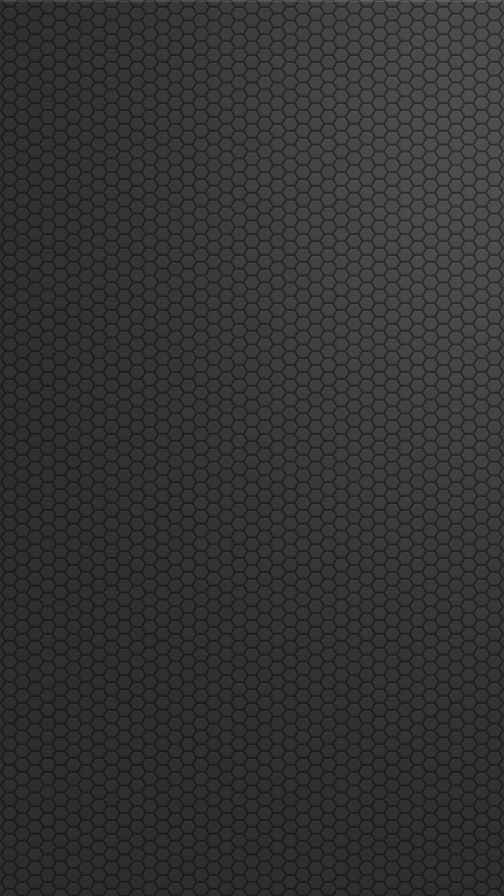
Reproduce this pattern procedurally as a Shadertoy shader.

```glsl
// Dark sheet of small flat-topped hexagonal tiles with recessed grooves.
// Two offset rectangular grids give the nearest tile; its edge distance shapes
// the groove and bevel, and a soft glow from the upper right lights the sheet.

const vec2 TILE_COUNT = vec2(39.5, 65.0);   // columns across, rows down
const vec2 HEX_PERIOD = vec2(1.7320508, 1.0);
const vec2 SLANT_NORMAL = vec2(0.8660254, 0.5);
const float GROOVE_HALF_WIDTH = 0.065;
const float BEVEL_WIDTH = 0.12;

float hash(vec2 p) {
    return fract(sin(dot(p, vec2(12.9898, 78.233))) * 43758.5453);
}

// Offset from the centre of the nearest hexagon
vec2 hexLocal(vec2 p) {
    vec2 a = mod(p, HEX_PERIOD) - 0.5 * HEX_PERIOD;
    vec2 b = mod(p - 0.5 * HEX_PERIOD, HEX_PERIOD) - 0.5 * HEX_PERIOD;
    return dot(a, a) < dot(b, b) ? a : b;
}

// Outward normal of the nearest side in xy, distance to that side in z
vec3 hexEdge(vec2 local) {
    vec2 q = abs(local);
    float slant = dot(q, SLANT_NORMAL);
    vec2 normal = q.y > slant ? vec2(0.0, 1.0) : SLANT_NORMAL;
    vec2 side = vec2(local.x < 0.0 ? -1.0 : 1.0, local.y < 0.0 ? -1.0 : 1.0);
    return vec3(normal * side, 0.5 - max(q.y, slant));
}

// Broad elliptical glow around a centre
float glow(vec2 uv, vec2 centre, vec2 radius) {
    vec2 d = (uv - centre) / radius;
    return exp(-dot(d, d));
}

// Brightness factor of one tile with groove and lit upper bevel
float tileShade(vec3 edge, float blur) {
    float face = smoothstep(GROOVE_HALF_WIDTH - blur, GROOVE_HALF_WIDTH + blur, edge.z);
    float bevel = 1.0 - smoothstep(0.0, BEVEL_WIDTH, edge.z - GROOVE_HALF_WIDTH);
    float relief = 1.0 + 0.17 * bevel * edge.y;
    return mix(0.61, relief, face);
}

void mainImage(out vec4 fragColor, in vec2 fragCoord) {
    vec2 uv = fragCoord / iResolution.xy;
    vec2 tilesPerCanvas = TILE_COUNT * vec2(0.5 * HEX_PERIOD.x, HEX_PERIOD.y);
    vec2 p = (uv - 0.5) * tilesPerCanvas;
    float blur = max(0.02, 0.6 * tilesPerCanvas.y / iResolution.y);

    // Tile relief with a trace of tone variation
    vec2 local = hexLocal(p);
    vec2 cell = floor((p - local) / (0.5 * HEX_PERIOD) + 0.5);
    float shade = tileShade(hexEdge(local), blur);
    shade *= 1.0 + 0.02 * (hash(cell) - 0.5);

    // Uneven lighting across the sheet
    float light = 0.176 + 0.125 * glow(uv, vec2(1.0, 0.85), vec2(0.65, 0.5));
    float tone = light * shade;

    // Thin light strip along the top edge
    tone += 0.10 * smoothstep(0.997, 0.999, uv.y);

    fragColor = vec4(vec3(tone), 1.0);
}
```
